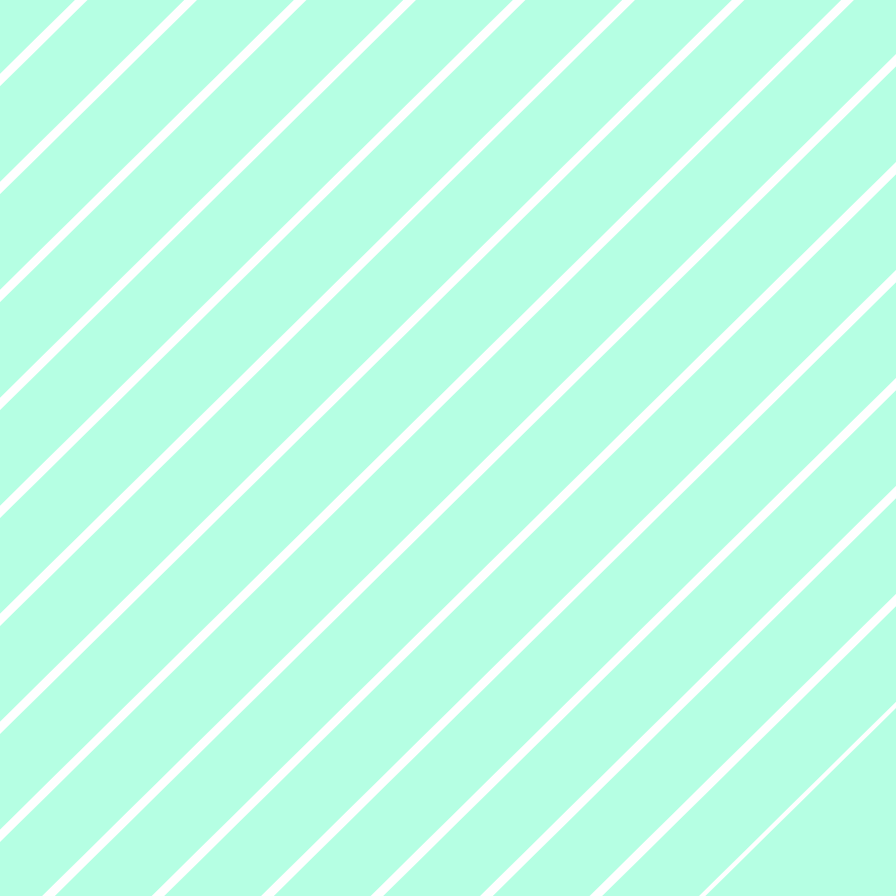
Reproduce this pattern procedurally as a Shadertoy shader.

```glsl
// Thin white diagonal stripes on a flat mint ground, evenly spaced.
// The canvas is projected on the stripe normal, folded into one period
// and drawn by distance; the closing stripe keeps only its inner half.

const vec3 MINT = vec3(0.71, 1.0, 0.89);
const vec3 WHITE = vec3(1.0);

const float NORMAL_ANGLE = radians(-45.4);
const float PERIOD = 0.0858;        // spacing between stripe centres
const float STRIPE_WIDTH = 0.0099;
const float LAST_STRIPE = 6.5;      // in periods from the canvas centre

// Signed distance from the canvas centre along the stripe normal.
float alongNormal(vec2 p, float angle) {
    return dot(p, vec2(cos(angle), sin(angle)));
}

// Distance to the nearest stripe centre, half a period off the origin.
float stripeDistance(float t, float period) {
    return abs(fract(t / period) - 0.5) * period;
}

// Coverage of the region where the distance is negative, one pixel soft.
float coverage(float dist, float pixel) {
    return clamp(0.5 - dist / pixel, 0.0, 1.0);
}

void mainImage(out vec4 fragColor, in vec2 fragCoord) {
    float side = min(iResolution.x, iResolution.y);
    vec2 p = (fragCoord - 0.5 * iResolution.xy) / side;
    float pixel = 1.0 / side;

    float t = alongNormal(p, NORMAL_ANGLE);
    float edge = stripeDistance(t, PERIOD) - 0.5 * STRIPE_WIDTH;

    // Cut the pattern along the centre of the last stripe.
    float cut = t - LAST_STRIPE * PERIOD;
    float stripe = coverage(max(edge, cut), pixel);

    fragColor = vec4(mix(MINT, WHITE, stripe), 1.0);
}
```
